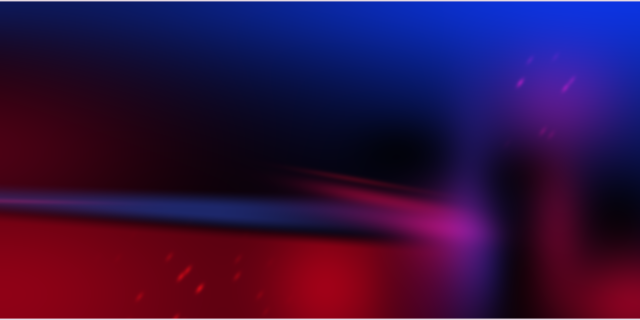
Give the GLSL for this background, as a WebGL 1 fragment shader.

```glsl
precision highp float;
uniform vec2 u_resolution;

float glow(vec2 p, vec2 center, vec2 radius) {
  vec2 q = (p - center) / radius;
  return exp(-dot(q, q));
}

vec2 hash2(vec2 cell) {
  vec2 s = vec2(dot(cell, vec2(127.1, 311.7)), dot(cell, vec2(269.5, 183.3)));
  return fract(sin(s) * 4375.85);
}

// Sparse slanted flecks, one candidate in each cell
float sparks(vec2 p) {
  vec2 grid = p * 14.0;
  float light = 0.0;
  for (int j = -1; j <= 1; j++) {
    for (int i = -1; i <= 1; i++) {
      vec2 cell = floor(grid) + vec2(float(i), float(j));
      vec2 seed = hash2(cell);
      vec2 d = grid - cell - seed;
      d = vec2(d.x * 0.8 - d.y * 0.6, d.x * 0.6 + d.y * 0.8);
      light += step(0.6, fract(seed.x * 7.3 + seed.y)) * glow(d, vec2(0.0), vec2(0.11, 0.22));
    }
  }
  return light;
}

// Soft line falling to the right, lit around its middle
float streak(vec2 p, vec2 middle, float slope, float halfLength, float width) {
  float y = p.y - middle.y - slope * (p.x - middle.x);
  return glow(vec2(p.x - middle.x, y), vec2(0.0), vec2(halfLength, width));
}

void main() {
  vec2 uv = gl_FragCoord.xy / u_resolution;
  vec2 p = uv * vec2(2.0, 1.0);
  vec3 color = vec3(0.012, 0.002, 0.02);

  // Blue light from above, deeper toward the right
  float depth = (1.0 - p.y) / (0.15 + 0.155 * p.x);
  vec3 blue = mix(vec3(0.02, 0.09, 0.32), vec3(0.03, 0.20, 0.86), smoothstep(0.0, 1.9, p.x));
  color += blue * exp(-pow(depth, 1.6));

  // Dim red haze on the left
  color += vec3(0.29, 0.0, 0.06) * glow(p, vec2(-0.1, 0.52), vec2(0.58, 0.29));

  // Red floor below the beam
  float lower = 0.345 - 0.072 * p.x;
  float floorMask = 1.0 - smoothstep(lower - 0.045, lower + 0.012, p.y);
  floorMask *= 1.0 - smoothstep(1.12, 1.48, p.x);
  float heat = 0.32 + 0.24 * glow(p, vec2(0.0, 0.08), vec2(0.55, 0.3));
  heat += 0.30 * glow(p, vec2(1.02, 0.1), vec2(0.18, 0.2));
  color = mix(color, vec3(heat, 0.003, 0.03 + 0.1 * heat), floorMask);

  // Blue beam with a sharp lower edge and a soft upper one
  float upper = 0.418 - 0.035 * p.x;
  float beam = smoothstep(lower - 0.018, lower + 0.035, p.y);
  beam *= 1.0 - smoothstep(upper - 0.045, upper + 0.015, p.y);
  beam *= 1.0 - smoothstep(0.65, 1.35, p.x);
  vec3 beamColor = mix(vec3(0.22, 0.13, 0.36), vec3(0.12, 0.17, 0.46), smoothstep(0.0, 0.6, p.x));
  color = mix(color, beamColor, 0.9 * beam);
  color += vec3(0.16, 0.0, 0.03) * streak(p, vec2(0.0, 0.372), -0.02, 0.3, 0.008);

  // Crimson streaks and the pink bloom where they end
  color += vec3(0.26, 0.01, 0.03) * streak(p, vec2(1.13, 0.436), -0.17, 0.17, 0.010);
  color += vec3(0.40, 0.01, 0.10) * streak(p, vec2(1.16, 0.385), -0.18, 0.20, 0.026);
  color += vec3(0.30, 0.03, 0.19) * streak(p, vec2(1.24, 0.315), -0.15, 0.26, 0.045);
  color += vec3(0.32, 0.02, 0.17) * glow(p, vec2(1.38, 0.27), vec2(0.14, 0.14));

  // Violet column and blue pool
  color += vec3(0.13, 0.06, 0.27) * glow(p, vec2(1.47, 0.27), vec2(0.09, 0.34));
  color += vec3(0.14, 0.0, 0.10) * glow(p, vec2(1.36, 0.05), vec2(0.12, 0.16));
  color += vec3(0.0, 0.03, 0.13) * glow(p, vec2(1.55, 0.17), vec2(0.08, 0.14));

  // Dark hollows
  color *= 1.0 - 0.65 * glow(p, vec2(1.64, 0.45), vec2(0.13, 0.10));
  color *= 1.0 - 0.75 * glow(p, vec2(1.63, 0.13), vec2(0.07, 0.22));
  color *= 1.0 - 0.75 * glow(p, vec2(1.93, 0.31), vec2(0.13, 0.14));
  color *= 1.0 - 0.70 * glow(p, vec2(1.25, 0.52), vec2(0.16, 0.10));

  // Purple cloud and red glows on the right
  color += vec3(0.30, 0.0, 0.10) * glow(p, vec2(1.74, 0.68), vec2(0.20, 0.17));
  color += vec3(0.29, 0.0, 0.06) * glow(p, vec2(1.74, 0.30), vec2(0.09, 0.20));
  color += vec3(0.52, 0.0, 0.08) * glow(p, vec2(1.98, 0.05), vec2(0.24, 0.16));

  // Sparks inside the cloud and along the floor
  float fleck = sparks(p);
  color += vec3(0.42, 0.0, 0.16) * fleck * glow(p, vec2(1.67, 0.70), vec2(0.13, 0.10));
  color += vec3(0.40, 0.03, 0.02) * fleck * glow(p, vec2(0.60, 0.08), vec2(0.17, 0.12));

  // Pale rims along the top and bottom
  float rim = smoothstep(0.4935, 0.4975, abs(uv.y - 0.5));
  gl_FragColor = vec4(mix(color, vec3(0.90, 0.85, 0.89), rim), 1.0);
}
```
